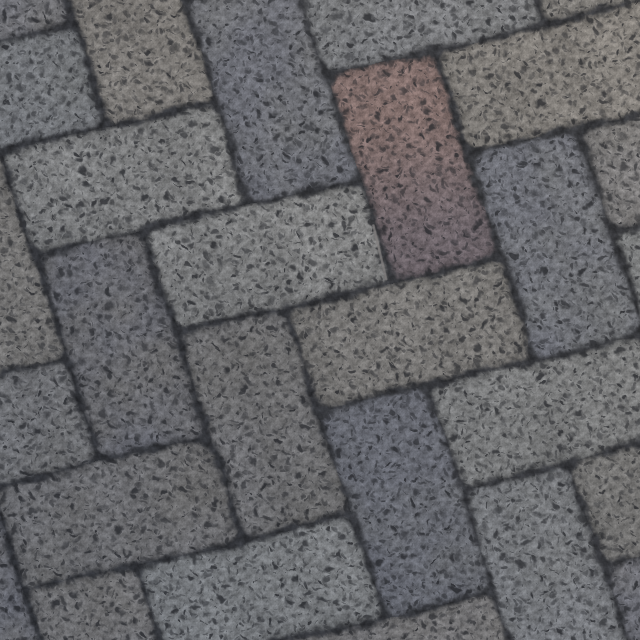
Give the GLSL for this texture, as a Shadertoy shader.

```glsl
// Worn granite pavers in a tilted herringbone bond, with pitted faces and thin ragged joints.

vec2 hash2(vec2 p) {
    vec2 q = vec2(dot(p, vec2(127.1, 311.7)), dot(p, vec2(269.5, 183.3)));
    return fract(sin(q) * 43758.545);
}

// Layered sines, each octave turned and folded by the last; about -1 to 1
float mottle(vec2 p) {
    float sum = 0.0, amp = 0.55;
    for (int i = 0; i < 4; i++) {
        sum += amp * sin(p.x + 1.3 * sin(p.y)) * cos(p.y + 0.9 * sin(p.x * 0.7));
        p = mat2(1.35, 1.2, -1.2, 1.35) * p + 2.7;
        amp *= 0.65;
    }
    return sum;
}

// Cellular pits: one stretched, randomly turned hollow per cell
float pits(vec2 p) {
    vec2 cell = floor(p);
    float depth = 0.0;
    for (int y = -1; y <= 1; y++)
    for (int x = -1; x <= 1; x++) {
        vec2 id = cell + vec2(x, y);
        vec2 rnd = hash2(id), shape = hash2(id + 57.3);
        float a = 6.283 * shape.x;
        vec2 q = mat2(cos(a), sin(a), -sin(a), cos(a)) * (p - id - rnd);
        float radius = 0.24 + 0.4 * shape.y;
        float hollow = 1.0 - smoothstep(radius * 0.25, radius, length(q * vec2(1.0, 1.6)));
        depth = max(depth, hollow * (0.6 + 0.4 * rnd.x));
    }
    return depth;
}

float roundBox(vec2 p, vec2 halfSize, float radius) {
    vec2 q = abs(p) - halfSize + radius;
    return length(max(q, 0.0)) + min(max(q.x, q.y), 0.0) - radius;
}

float segment(vec2 p, vec2 a, vec2 b) {
    vec2 pa = p - a, ba = b - a;
    return length(pa - ba * clamp(dot(pa, ba) / dot(ba, ba), 0.0, 1.0));
}

void mainImage(out vec4 fragColor, in vec2 fragCoord) {
    vec2 uv = fragCoord / iResolution.y;

    // Paver axes: one unit is a paver width, x runs right and y runs down
    mat2 axes = mat2(0.170, 0.040, 0.0527, -0.1611);
    vec2 p = inverse(axes) * (uv - vec2(0.2214, 0.6406));
    vec2 laid = p + 0.03 * vec2(mottle(p * 2.3), mottle(p * 2.3 + 9.0));

    // Herringbone: the cell diagonal tells which half of which paver this is
    vec2 cell = floor(laid);
    float k = mod(cell.x - cell.y, 4.0);
    bool upright = k > 1.5;
    vec2 center = cell + (upright ? vec2(0.5, k > 2.5 ? 1.0 : 0.0)
                                  : vec2(k < 0.5 ? 1.0 : 0.0, 0.5));
    vec2 halfSize = upright ? vec2(0.5, 1.0) : vec2(1.0, 0.5);
    vec2 rnd = hash2(center * 2.0 + 11.0), rnd2 = hash2(center * 2.0 + 83.0);

    // Ragged paver outline, chipped more in some places than others
    float edge = roundBox(laid - center, halfSize - 0.02, 0.1);
    edge += 0.022 * mottle(p * 5.0 + 3.0) + 0.025 * mottle(p * 17.0);
    float face = 1.0 - smoothstep(-0.035, 0.025, edge);

    // Paver tint: grey to olive-brown, some slate blue, one rusty
    float patches = mottle(p * 2.1 + rnd * 20.0);
    vec3 stone = mix(vec3(0.455, 0.465, 0.475), vec3(0.465, 0.455, 0.445), rnd.x);
    stone *= 0.98 + 0.09 * rnd2.x + 0.07 * patches;
    float slate = upright && mod(center.x + center.y, 4.0) < 1.0 ? 0.65 : 0.25 * step(0.7, rnd2.y);
    stone = mix(stone, vec3(0.375, 0.385, 0.43), slate * clamp(0.75 + 0.6 * patches, 0.0, 1.0));
    float rust = 1.0 - smoothstep(0.1, 0.4, distance(center, vec2(2.5, 0.0)));
    vec3 rusty = mix(vec3(0.50, 0.42, 0.41), vec3(0.41, 0.375, 0.40), smoothstep(-0.6, 0.8, p.y));
    stone = mix(stone, rusty, 0.85 * rust);

    // Grain and winding pits
    vec2 grainPos = p + 0.04 * vec2(mottle(p * 13.0), mottle(p * 13.0 + 4.0));
    stone *= 1.0 + 0.19 * mottle(p * 34.0) + 0.05 * mottle(p * 80.0);
    float hollow = max(pits(grainPos * 9.0), 0.75 * pits(grainPos * 14.0 + 31.0));
    stone = mix(stone, vec3(0.15, 0.155, 0.17), 0.8 * hollow * hollow * (1.6 - 0.6 * hollow));
    stone *= 1.0 - 0.1 * smoothstep(-0.1, 0.0, edge);

    // Joint filling with lighter grit
    vec3 joint = vec3(0.20, 0.205, 0.22) * (1.0 + 0.3 * mottle(p * 24.0));
    vec3 color = mix(joint, stone, face);

    // Pale straw caught in a joint
    float straw = segment(p, vec2(1.99, 0.45), vec2(1.95, 0.96));
    color = mix(color, vec3(0.50, 0.49, 0.49), 0.75 * (1.0 - smoothstep(0.003, 0.018, straw)));

    // Daylight, warmer and brighter toward the upper right
    float light = dot(uv - 0.5, vec2(0.5, 0.5));
    color *= 1.0 + light * vec3(0.22, 0.18, 0.12);
    fragColor = vec4(clamp(color, 0.0, 1.0), 1.0);
}
```
